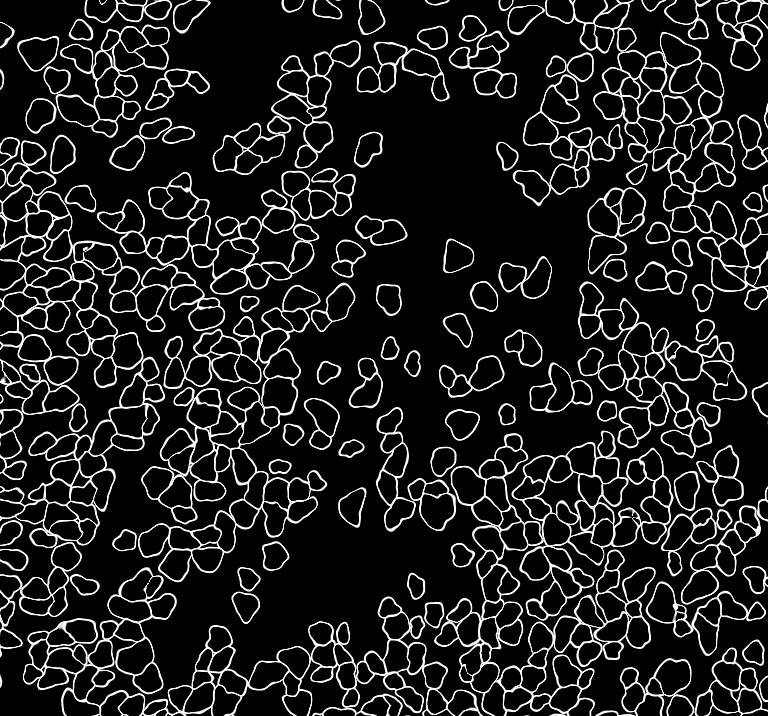
Give the GLSL for this pattern, as a Shadertoy shader.

```glsl
// Thin white outlines of clustered, irregular cells on black.
// A jittered grid scatters bent, lobed ellipses; where they overlap,
// the two nearest distance fields meet in a shared wall.

const float ROWS = 30.0; // grid slots per canvas height

vec3 hash3(vec2 p) {
    vec3 h = fract(p.xyx * vec3(0.1031, 0.1030, 0.0973));
    h += dot(h, h.yxz + 33.33);
    return fract((h.xxy + h.yzz) * h.zyx);
}

vec3 valueNoise(vec2 p) {
    vec2 i = floor(p), f = fract(p);
    f = f * f * (3.0 - 2.0 * f);
    return mix(mix(hash3(i), hash3(i + vec2(1, 0)), f.x),
               mix(hash3(i + vec2(0, 1)), hash3(i + vec2(1, 1)), f.x), f.y);
}

// Chance that a slot holds a cell: clumps, thinned in the upper middle
float density(vec2 slot) {
    float clump = smoothstep(0.2, 0.8, valueNoise(slot / 4.5 + 40.0).x);
    vec2 gap = (slot - vec2(15.5, 24.5)) / vec2(6.5, 5.0);
    return 0.24 + 0.64 * clump - 0.5 * exp(-dot(gap, gap));
}

// Main direction: slanted at the left, steeper towards the lower right
float heading(vec2 slot) {
    return 0.4 + 1.1 * smoothstep(7.0, 20.0, slot.x - 0.4 * (slot.y - 15.0));
}

// Approximate distance to one cell (x) and its gradient (yz)
vec3 cellField(vec2 p, vec2 slot) {
    vec3 place = hash3(slot + 211.0);
    vec3 shape = hash3(slot + 517.0);
    vec3 lobes = hash3(slot + 823.0);

    float angle = heading(slot) + (place.z - 0.5) * 2.2;
    float c = cos(angle), s = sin(angle);
    mat2 turn = mat2(c, -s, s, c);
    vec2 q = turn * (p - slot - 0.5 - 0.64 * (place.xy - 0.5));
    q.y += (lobes.z - 0.5) * 0.9 * q.x * q.x;

    float size = mix(0.34, 0.64, shape.x) + 0.2 * pow(shape.z, 6.0);
    float stretch = mix(1.0, 1.42, shape.y);
    float theta = atan(q.y, q.x);
    float wobble = 1.0 + 0.11 * sin(3.0 * theta + 6.28 * lobes.x)
                       + 0.05 * sin(5.0 * theta + 6.28 * lobes.y);
    vec2 radii = size * wobble * vec2(stretch, 1.0 / stretch);

    float f = length(q / radii);
    vec2 slope = q / (radii * radii);
    float steep = max(length(slope), 1e-4);
    return vec3((f - 1.0) * f / steep, (slope / steep) * turn);
}

void mainImage(out vec4 fragColor, in vec2 fragCoord) {
    float pixel = ROWS / iResolution.y;
    vec2 p = fragCoord * pixel;
    p += 0.12 * (valueNoise(p * 2.5).xy - 0.5); // ragged contours

    // Nearest and second nearest cell
    vec3 first = vec3(9.0, 1.0, 0.0);
    vec3 second = vec3(9.0, -1.0, 0.0);
    for (int y = -2; y <= 2; y++) {
        for (int x = -2; x <= 2; x++) {
            vec2 slot = floor(p) + vec2(x, y);
            if (hash3(slot + 97.0).x > density(slot)) continue;
            vec3 field = cellField(p, slot);
            if (field.x < first.x) {
                second = first;
                first = field;
            } else if (field.x < second.x) {
                second = field;
            }
        }
    }

    // Outer contour everywhere, shared walls only inside
    float edge = abs(first.x);
    if (first.x < 0.0) {
        float wall = (second.x - first.x) / max(length(second.yz - first.yz), 0.4);
        edge = min(edge, wall);
    }

    float halfWidth = 0.039;
    float line = clamp(0.5 + 1.25 * (halfWidth - edge) / pixel, 0.0, 1.0);
    fragColor = vec4(vec3(line), 1.0);
}
```
